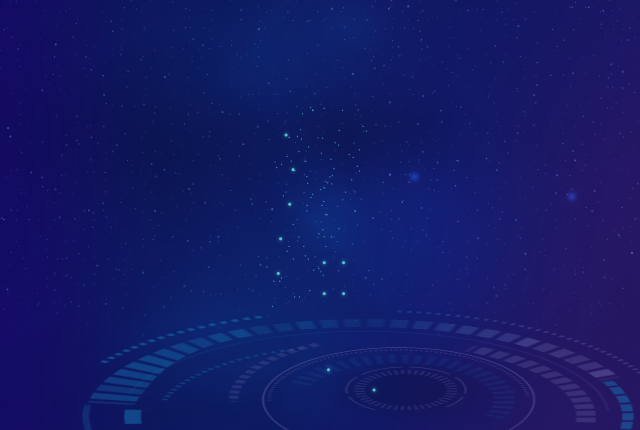
Reproduce this background procedurally as a Shadertoy shader.

```glsl
// Deep blue starfield with a rising stream of sparks over a tilted dial of glowing rings.

const float TAU = 6.28319;
const vec3 INDIGO = vec3(0.075, 0.045, 0.385);
const vec3 NAVY = vec3(0.05, 0.09, 0.365);
const vec3 BLUE = vec3(0.07, 0.09, 0.395);
const vec3 PURPLE = vec3(0.15, 0.09, 0.395);
const vec3 AZURE = vec3(0.05, 0.20, 0.51);
const vec3 CYAN = vec3(0.08, 0.43, 0.68);
const vec3 LILAC = vec3(0.42, 0.39, 0.65);
const vec3 MINT = vec3(0.32, 0.82, 0.80);

float hash(vec2 p) {
    p = fract(p * vec2(0.1031, 0.1137));
    p += dot(p, p.yx + 33.33);
    return fract((p.x + p.y) * p.x * 97.3);
}

float glow(vec2 p, float x, float y, float w, float h) {
    vec2 q = (p - vec2(x, y)) / vec2(w, h);
    return exp(-dot(q, q));
}

float disc(vec2 p, vec2 center, float r, float px) {
    return 1.0 - smoothstep(max(r - 0.6 * px, 0.0), r + 0.6 * px, length(p - center));
}

// Layered, warped sines
float clouds(vec2 p) {
    float sum = 0.0, amp = 0.5;
    for (int i = 0; i < 5; i++) {
        p = mat2(0.8, 0.6, -0.6, 0.8) * p + 0.55 * sin(p.yx * 1.3 + float(i));
        sum += amp * sin(p.x) * sin(p.y + 1.0);
        p *= 1.85;
        amp *= 0.58;
    }
    return sum;
}

// One jittered star in some cells of a grid
float stars(vec2 p, float cells, float density, float px) {
    vec2 id = floor(p * cells);
    vec2 at = id + 0.2 + 0.6 * vec2(hash(id + 11.0), hash(id + 47.0));
    float size = mix(0.0009, 0.0027, pow(hash(id + 83.0), 3.0));
    float lit = step(hash(id + 5.0), density) * mix(0.2, 0.8, hash(id + 29.0));
    return lit * disc(p, at / cells, size, px);
}

// Ellipse space: angle from the top (right positive), then radius
vec2 dial(vec2 p, float x, float y, float w, float h) {
    vec2 q = (p - vec2(x, y)) / vec2(w, h);
    return vec2(atan(q.x, q.y), length(q));
}

float within(float v, float lo, float hi, float aa) {
    return smoothstep(lo - aa, lo + aa, v) * (1.0 - smoothstep(hi - aa, hi + aa, v));
}

// Band from radius r0 to r1 and angle a0 to a1, cut into dashes; duty above 1 is solid
float arc(vec2 d, float r0, float r1, float a0, float a1, float count, float duty, float aa) {
    float dash = 2.0 * abs(fract(d.x * count / TAU) - 0.5);
    float w = min(0.3, 2.0 * aa * count / TAU);
    float cut = 1.0 - smoothstep(duty - w, duty + w, dash);
    return within(d.y, r0, r1, 0.5 * aa) * within(d.x, a0, a1, 0.02) * cut;
}

vec3 sky(vec2 p) {
    float c = clouds(p * 5.0 + vec2(1.0, 2.0));
    vec3 col = mix(INDIGO, NAVY, smoothstep(0.0, 0.4, p.x));
    col = mix(col, BLUE, smoothstep(0.5, 1.0, p.x));
    float dusk = smoothstep(0.9, 1.5, p.x + 0.25 * (0.4 - p.y));
    col = mix(col, PURPLE, dusk * (1.0 - 0.45 * smoothstep(0.55, 1.0, p.y)));
    float haze = 0.36 * glow(p, 0.66, 0.90, 0.30, 0.18) + 0.25 * glow(p, 0.82, 0.935, 0.07, 0.05)
        + 0.32 * glow(p, 0.745, 0.48, 0.08, 0.08) + 0.26 * glow(p, 0.74, 0.42, 0.30, 0.26)
        + 0.48 * glow(p, 0.57, 0.18, 0.22, 0.17);
    col = mix(col, AZURE, clamp(haze * (1.0 + 0.45 * c), 0.0, 1.0));
    col += vec3(0.0, 0.015, 0.045) * glow(p, 1.04, 0.50, 0.22, 0.24);
    float shade = glow(p, 0.84, 0.68, 0.22, 0.10) + 0.6 * glow(p, 0.4, 0.65, 0.2, 0.18);
    return col * (1.0 - 0.18 * shade + 0.05 * c);
}

float sparks(vec2 p, float px) {
    float sum = 0.0;
    // Fine dust in three strands
    for (int i = 0; i < 75; i++) {
        float n = float(i), strand = mod(n, 3.0), fall = hash(vec2(n, 3.0));
        float x = 0.65 + 0.065 * strand - 0.045 * fall + 0.08 * hash(vec2(n, 71.0));
        float y = 0.75 - fall * (strand > 1.5 ? 0.35 : 0.47);
        sum += 0.65 * disc(p, vec2(x, y), 0.0014, px);
    }
    // Large sparks: a swaying column, a square, a pair on the dial
    for (int i = 0; i < 11; i++) {
        float n = float(i), k = n - 5.0;
        vec2 at = vec2(0.664 + 0.018 * cos(1.25 * (n - 1.2)), 0.686 - 0.0805 * n);
        if (i > 4) at = vec2(0.754 + 0.045 * mod(k, 2.0), 0.389 - 0.072 * floor(k / 2.0));
        if (i > 8) at = vec2(0.764, 0.14) + (n - 9.0) * vec2(0.106, -0.047);
        sum += 0.75 * disc(p, at, 0.0035, px) + 0.2 * glow(p, at.x, at.y, 0.007, 0.007);
    }
    return min(sum, 1.0);
}

vec3 rings(vec3 col, vec2 p, float px) {
    // Outer dial
    vec2 d = dial(p, 0.847, 0.031, 0.649, 0.227);
    float aa = px / 0.227, wide = 0.09 * smoothstep(0.5, 1.3, -d.x);
    vec3 tint = mix(CYAN, LILAC, smoothstep(-0.2, 0.9, d.x));
    float fade = mix(0.25, 0.5, smoothstep(0.1, 0.7, abs(d.x)));
    fade *= mix(0.6, 1.0, hash(vec2(floor(d.x * 72.0 / TAU), 9.0)));
    col = mix(col, tint, fade * arc(d, 0.92 - wide, 1.0, -1.42, 1.15, 72.0, 0.72, aa));
    float dots = arc(d, 1.075, 1.10, -1.05, -0.33, 150.0, 0.5, aa)
        + 0.6 * arc(d, 1.075, 1.095, 0.1, 1.2, 190.0, 0.45, aa)
        + 0.6 * arc(d, 0.725, 0.745, -1.35, -0.3, 130.0, 0.5, aa)
        + 0.25 * arc(d, 0.87, 0.88, -1.3, 1.5, 1.0, 2.0, aa);
    col = mix(col, tint, 0.55 * dots);
    col = mix(col, LILAC, 0.3 * arc(d, 0.76, 0.83, 0.5, 1.65, 72.0, 0.7, aa));
    float ends = arc(d, 0.80, 0.86, -1.68, -1.48, 30.0, 0.85, aa)
        + arc(d, 0.925, 0.965, 1.18, 1.75, 66.0, 0.8, aa)
        + 0.5 * arc(d, 0.985, 1.01, -1.75, -1.45, 1.0, 2.0, aa);
    col = mix(col, CYAN, 0.55 * ends);
    // Middle ring with dashed rims
    d = dial(p, 0.927, 0.070, 0.316, 0.122);
    aa = px / 0.122;
    float rim = 0.42 * arc(d, 0.99, 1.005, -4.0, 4.0, 1.0, 2.0, aa)
        + 0.25 * arc(d, 0.94, 0.965, -1.6, 1.5, 160.0, 0.5, aa)
        + 0.25 * arc(d, 1.18, 1.25, -1.6, -0.5, 76.0, 0.6, aa);
    col = mix(col, LILAC, rim);
    col = mix(col, CYAN, 0.13 * arc(d, 0.70, 0.86, -1.2, 2.0, 52.0, 0.5, aa));
    // Dark hub with spokes
    d = dial(p, 0.944, 0.093, 0.140, 0.054);
    aa = px / 0.08;
    col *= 0.88 + 0.12 * smoothstep(0.4, 1.6, d.y);
    float hub = arc(d, 0.97, 1.01, -2.6, 2.4, 7.0, 0.85, aa)
        + 0.8 * arc(d, 0.68, 0.86, -4.0, 4.0, 44.0, 0.5, aa);
    return mix(col, LILAC, 0.25 * hub);
}

void mainImage(out vec4 fragColor, in vec2 fragCoord) {
    float px = 1.0 / iResolution.y;
    vec2 p = fragCoord * px;
    vec3 col = sky(p);
    // Stars thin out toward the dial
    float light = stars(p, 26.0, 0.55, px) + 0.7 * stars(p + 3.7, 45.0, 0.4, px);
    col += vec3(0.2, 0.32, 0.36) * light * smoothstep(0.15, 0.4, p.y);
    float flares = glow(p, 0.964, 0.589, 0.01, 0.01) + glow(p, 1.33, 0.543, 0.01, 0.01);
    col += vec3(0.04, 0.12, 0.26) * flares;
    col = rings(col, p, px);
    fragColor = vec4(mix(col, MINT, sparks(p, px)), 1.0);
}
```
